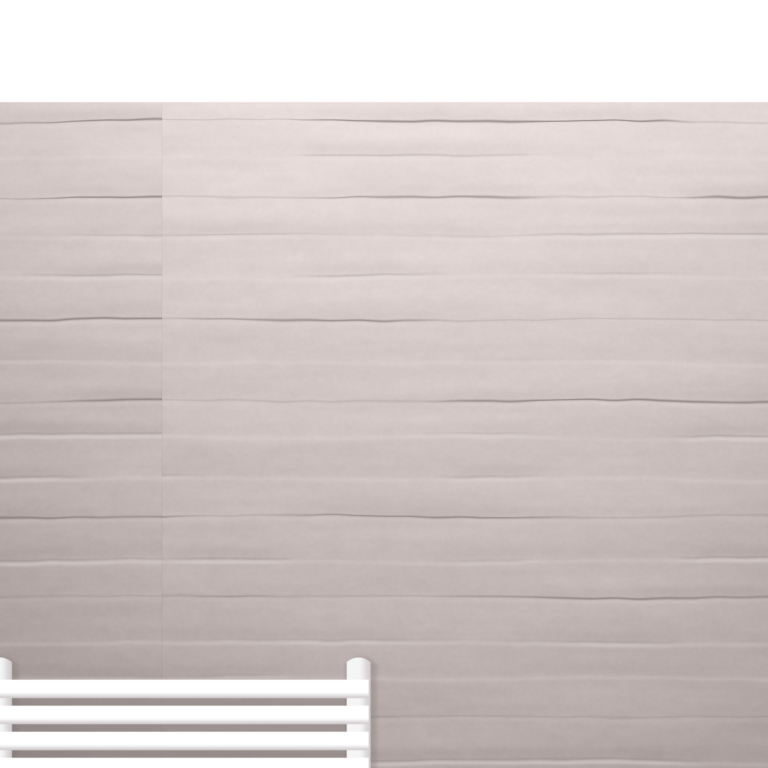
Give the GLSL for this texture, as a three.js fragment shader.

```glsl
varying vec2 vUv;

const vec3 WHITE = vec3(1.0);
const vec3 WALL_TOP = vec3(0.925, 0.880, 0.868);
const vec3 WALL_BOTTOM = vec3(0.705, 0.662, 0.655);
const vec3 GROOVE = vec3(0.50, 0.46, 0.44);
const vec3 RIDGE = vec3(0.93, 0.90, 0.90);
const vec3 SHADOW = vec3(0.50, 0.47, 0.46);
const vec3 RAIL_SHADE = vec3(0.83, 0.81, 0.82);

const float WALL_EDGE = 0.867;
const float PANEL_SEAM = 0.211;
const float SOFT = 0.0013;

const int BOARDS = 17;
const float BOARD_PITCH = 0.052;
const float FIRST_BOARD = 0.846;
const float BOARD_JITTER = 0.010;
const float GROOVE_WIDTH = 0.0017;
const float RIDGE_WIDTH = 0.0030;

const float RAIL_TOP = 0.103;
const float RAIL_PITCH = 0.0339;
const float RAIL_HALF = 0.0120;
const float RAIL_END = 0.480;
const float POST_SPACING = 0.467;
const float POST_HALF = 0.0155;
const float POST_TOP = 0.144;

float hash(vec2 p) {
  vec3 q = fract(vec3(p.xyx) * 0.1031);
  q += dot(q, q.yzx + 33.33);
  return fract((q.x + q.y) * q.z);
}

float noise(vec2 p) {
  vec2 i = floor(p), f = fract(p);
  f = f * f * (3.0 - 2.0 * f);
  return mix(mix(hash(i), hash(i + vec2(1.0, 0.0)), f.x),
             mix(hash(i + vec2(0.0, 1.0)), hash(i + 1.0), f.x), f.y);
}

float fbm(vec2 p) {
  float sum = 0.0, gain = 0.5;
  for (int i = 0; i < 4; i++) {
    sum += gain * noise(p);
    p = p * 2.03 + 17.0;
    gain *= 0.5;
  }
  return sum;
}

float bell(float d, float width) {
  return exp(-d * d / (width * width));
}

float fillMask(float d) {
  return 1.0 - smoothstep(-SOFT, SOFT, d);
}

vec3 wall(vec2 p) {
  float panel = step(PANEL_SEAM, p.x);
  vec2 q = p + panel * vec2(3.7, 1.9) + 5.0;

  // Light falling from above, dimmer toward the sides
  vec3 color = mix(WALL_BOTTOM, WALL_TOP, p.y / WALL_EDGE);
  color -= 0.07 * (p.x - 0.58) * (p.x - 0.58) / 0.34;
  color -= 0.008 * (1.0 - panel);

  // Brushed plaster: long streaks, ripples and fine grain
  color += 0.050 * (fbm(q * vec2(4.0, 48.0)) - 0.47);
  color += 0.024 * (fbm(q * vec2(45.0, 90.0)) - 0.47);
  color += 0.012 * (noise(q * 260.0) - 0.5);

  // Board joints: dark grooves and pale ridges, broken along their length
  for (int i = 0; i < BOARDS; i++) {
    float k = float(i);
    float y = FIRST_BOARD - k * BOARD_PITCH + BOARD_JITTER * (hash(vec2(k, 8.0)) - 0.5);
    y += 0.006 * (noise(vec2(p.x * 5.0, k * 7.0)) - 0.5);
    y += 0.0018 * (noise(vec2(q.x * 30.0, k * 5.0)) - 0.5);
    float d = p.y - y;
    float dark = 1.0 - step(0.3, fract(k * 0.4 + 0.25));
    float patchy = smoothstep(0.30, 0.80, noise(vec2(q.x * 6.0, k * 3.0 + 1.0)));
    float thin = mix(0.6, 1.2, noise(vec2(q.x * 14.0, k * 9.0)));
    color = mix(color, GROOVE, bell(d, GROOVE_WIDTH * thin)
      * mix(0.22 * patchy, 0.16 + 0.50 * patchy, dark));
    color = mix(color, RIDGE, bell(d + 0.0045, RIDGE_WIDTH)
      * mix(0.35, 0.16, dark) * (0.4 + 0.6 * patchy));
    color -= 0.018 * bell(d - 0.008, 0.008) * (0.4 + patchy);
  }

  // Butt joint between panels
  color -= 0.016 * bell(p.x - PANEL_SEAM, 0.0012);
  return color;
}

// Signed distance to a rounded post hanging below POST_TOP
float postDistance(vec2 p) {
  float x = p.x - POST_SPACING * floor(p.x / POST_SPACING + 0.5);
  vec2 d = vec2(abs(x) - POST_HALF, p.y - POST_TOP);
  float cap = 0.006 * x * x / (POST_HALF * POST_HALF);
  return max(max(d.x, d.y + cap), p.x - 0.6);
}

void main() {
  vec2 p = vUv;
  vec3 color = mix(wall(p), WHITE, smoothstep(-SOFT, SOFT, p.y - WALL_EDGE));

  // Repeated rails and their cast shadow
  float row = max(floor((RAIL_TOP - p.y) / RAIL_PITCH + 0.5), 0.0);
  float dy = p.y - RAIL_TOP + row * RAIL_PITCH;
  float rail = max(abs(dy) - RAIL_HALF, p.x - RAIL_END);
  float under = smoothstep(RAIL_TOP + 0.004, RAIL_TOP - 0.012, p.y);
  color = mix(color, SHADOW, 0.45 * under * fillMask(p.x - RAIL_END));
  float post = postDistance(p);
  color = mix(color, SHADOW, 0.35 * (1.0 - smoothstep(0.0, 0.010, postDistance(p - vec2(0.003, -0.004)))));

  // Posts first, rails over them
  float side = fract(p.x / POST_SPACING + 0.5) - 0.5;
  vec3 postColor = mix(vec3(0.96), RAIL_SHADE, smoothstep(0.0, POST_HALF, side * POST_SPACING));
  color = mix(color, postColor, fillMask(post));
  vec3 railColor = mix(WHITE, RAIL_SHADE, smoothstep(0.3, 1.0, -dy / RAIL_HALF));
  color = mix(color, railColor, fillMask(rail));

  gl_FragColor = vec4(clamp(color, 0.0, 1.0), 1.0);
}
```
